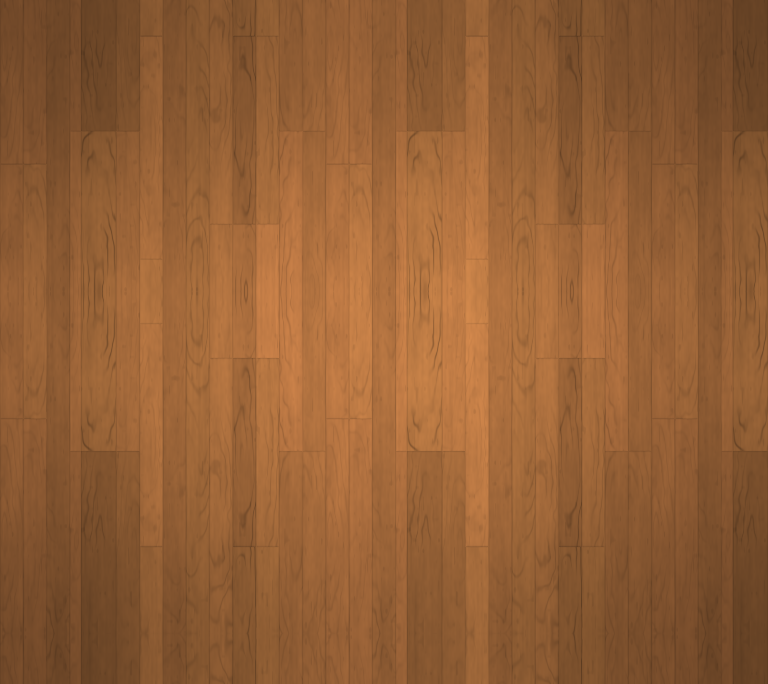
Give the GLSL for this texture, as a WebGL 1 fragment shader.

```glsl
precision highp float;
// Warm wooden floor of narrow upright planks with fine end joints, thin growth
// rings, fibres and pores, under a soft central light. A set of 14 columns recurs
// over 33 across; each column is mirrored up and down about one level line.

uniform vec2 u_resolution;

const float COLUMNS = 33.0;
const float SET = 14.0;      // columns before the layout recurs
const float HEIGHT = 29.4;   // canvas height, in column widths

float hash(vec2 p) {
  return fract(sin(dot(p, vec2(127.1, 311.7))) * 43758.5453);
}

float noise(vec2 p) {
  vec2 i = floor(p), f = fract(p);
  f = f * f * (3.0 - 2.0 * f);
  return mix(mix(hash(i), hash(i + vec2(1.0, 0.0)), f.x),
             mix(hash(i + vec2(0.0, 1.0)), hash(i + vec2(1.0, 1.0)), f.x), f.y);
}

// Left side of a column; the fifth one is wider than the rest.
float columnEdge(float i) {
  return i == 4.0 ? 3.5 : i;
}

// Distance from the level line to the first joint; 0.5 means an uncut column.
float firstJoint(float id) {
  if (id == 2.0 || id == 7.0 || id == 8.0) return 0.5;
  if (id < 2.0) return 0.186;
  if (id == 6.0) return 0.047;
  return id > 8.0 && id < 12.0 ? 0.098 : 0.234;
}

// Brightness of the grain; p is measured in column widths from the figure's centre.
float grain(vec2 p, vec2 seed, float figure) {
  vec2 q = p + seed * 17.0;
  float warp = noise(q * vec2(2.2, 0.5)) - 0.5 + 0.35 * (noise(q * vec2(5.0, 2.2)) - 0.5);
  float ring = length(p * vec2(1.0, 0.16)) + 0.26 * warp;
  float line = pow(0.5 + 0.5 * sin(ring * 30.0), 6.0);
  float patchy = smoothstep(0.25, 0.8, noise(q * vec2(1.8, 0.5) + 9.0));
  float fibre = noise(q * vec2(11.0, 0.6)) + 0.7 * noise(q * vec2(14.0, 4.0)) - 0.85;
  float pore = smoothstep(0.82, 0.97, noise(q * vec2(9.0, 2.2) + 31.0));
  float eye = smoothstep(0.9, 1.0, figure) * exp(-45.0 * dot(p, p * vec2(1.0, 0.06)));
  return 1.0 + 0.055 * fibre + 0.07 * warp - 0.07 * pore
       - (0.04 + 0.19 * figure) * line * patchy - 0.15 * eye;
}

void main() {
  vec2 uv = gl_FragCoord.xy / u_resolution;

  // Column and its two long sides
  float x = mod(uv.x * COLUMNS, SET);
  float id = floor(x);
  if (x >= columnEdge(id + 1.0)) id += 1.0;
  float left = columnEdge(id), right = columnEdge(id + 1.0);

  // Mirrored height, and the plank that holds it
  float v = abs(fract(uv.y - 0.074) - 0.5);
  float near = firstJoint(id);
  float far = id == 6.0 || id == 10.0 || id == 11.0 ? 0.373 : 0.5;
  float plank = step(near, v) + step(far, v);
  float tip = min(near < 0.5 ? abs(v - near) : 1.0, far < 0.5 ? abs(v - far) : 1.0);

  // Plank character: dark columns come at a steady beat, single planks vary
  vec2 seed = vec2(id + 1.0, plank + 2.0);
  float beat = cos(6.2831853 * 5.0 * (id - 1.6) / SET);
  float tone = 1.01 - 0.06 * beat + 0.1 * (hash(seed + 3.0) - 0.5);
  if (plank == 1.0 && id > 2.0 && id < 6.0) tone -= 0.08;

  // Strength and centre of the figure
  float figure = 0.7 * hash(seed + 11.0) * hash(seed + 19.0);
  if (id == 10.0) figure = 0.75;
  if (id == 4.0) figure = 1.0 - 0.5 * plank;
  float shift = 0.9 * (hash(seed + 23.0) - 0.5) * (1.0 - figure);
  float centre = plank == 0.0 ? 0.0 : 0.5 * (plank == 1.0 ? near + far : far + 0.5);
  vec2 p = vec2(x - 0.5 * (left + right) - shift, (v - centre) * HEIGHT);

  // Fine joints, faint in places
  float side = min(x - left, right - x);
  float joint = 1.0 - smoothstep(0.0, 0.06, min(side, tip * HEIGHT));
  joint *= 0.06 + 0.08 * noise(vec2(id * 7.0, v * 24.0));

  // Light falls off evenly to the four borders
  vec2 c = 0.5 - 0.5 * cos(6.2831853 * uv);
  float light = 0.445 + 0.14 * c.x + 0.14 * c.y + 0.02 * c.x * c.y;

  vec3 wood = vec3(1.0, 0.645 + 0.015 * (hash(seed + 41.0) - 0.5), 0.36);
  float shade = light * tone * grain(p, seed, figure) * (1.0 - joint);
  gl_FragColor = vec4(wood * shade, 1.0);
}
```
